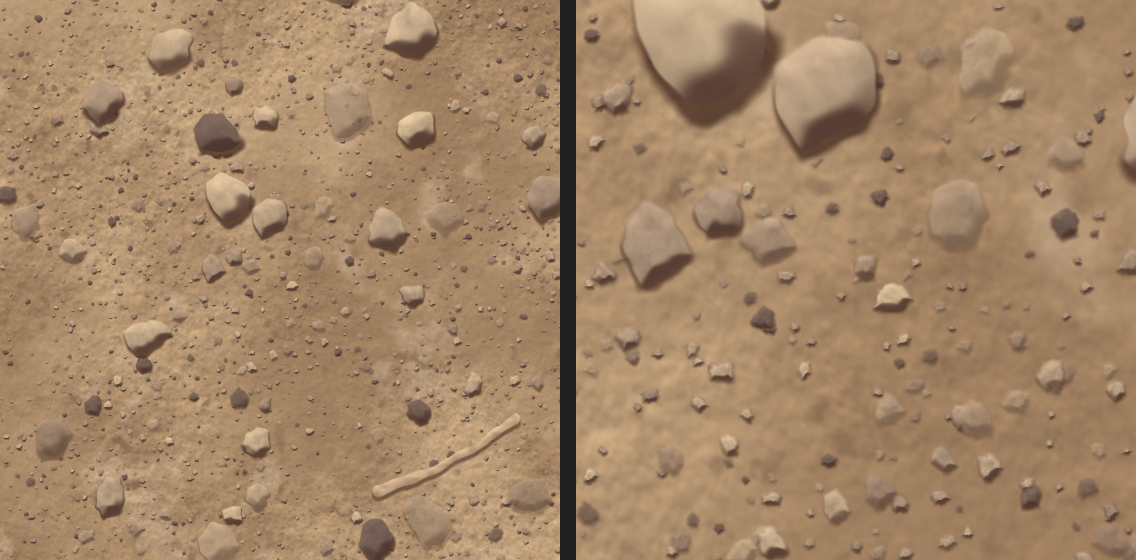
Left: the whole. Right: its middle third, enlarged.
Write a WebGL 2 fragment shader that draws this texture.

```glsl
#version 300 es
precision highp float;

uniform vec2 u_resolution;
out vec4 fragColor;

vec2 hash22(vec2 p) {
  vec3 q = fract(p.xyx * vec3(0.1031, 0.1030, 0.0973));
  q += dot(q, q.yzx + 33.33);
  return fract((q.xx + q.yz) * q.zy);
}

float noise(vec2 p) {
  vec2 i = floor(p), f = fract(p);
  f = f * f * (3.0 - 2.0 * f);
  float bottom = mix(hash22(i).x, hash22(i + vec2(1, 0)).x, f.x);
  float top = mix(hash22(i + vec2(0, 1)).x, hash22(i + vec2(1, 1)).x, f.x);
  return mix(bottom, top, f.y);
}

float fbm(vec2 p) {
  float sum = 0.0, amplitude = 0.5;
  for (int i = 0; i < 4; i++) {
    sum += amplitude * noise(p);
    p = mat2(1.6, 1.2, -1.2, 1.6) * p + 17.3;
    amplitude *= 0.5;
  }
  return sum;
}

// Rounded polygon of unit size: facet tilt in xy, edge distance in z
vec3 stoneShape(vec2 p, vec2 seed) {
  float axisAngle = 6.283 * hash22(seed + 5.1).x;
  vec2 axis = vec2(cos(axisAngle), sin(axisAngle));
  float stretch = 0.5 * hash22(seed + 8.7).y;
  vec2 tilt = vec2(0);
  float total = 0.0;
  for (int i = 0; i < 7; i++) {
    vec2 h = hash22(seed + float(i) * 1.37);
    float angle = (float(i) + 0.8 * h.x) * 0.8976;
    vec2 normal = vec2(cos(angle), sin(angle));
    float reach = 0.65 + 0.3 * h.y + stretch * abs(dot(normal, axis));
    float weight = exp(12.0 * (dot(p, normal) - reach));
    tilt += normal * weight;
    total += weight;
  }
  return vec3(tilt / (total + 0.006), log(total) / 12.0);
}

// Lays one size class of stones over the colour
void scatter(vec2 p, float cells, float share, vec2 radii, float soft, inout vec3 color) {
  vec2 home = floor(p * cells);
  for (int k = 0; k < 9; k++) {
    vec2 cell = home + vec2(k % 3 - 1, k / 3 - 1);
    vec2 seed = cell + cells * 3.7;
    vec2 pick = hash22(seed + 41.3), look = hash22(seed + 73.9);
    float patchy = 0.45 + 1.1 * noise(cell / cells * 5.0 + cells);
    if (pick.x > share * patchy) continue;
    float radius = mix(radii.x, radii.y, pick.y * pick.y);
    vec2 q = (p - (cell + 0.1 + 0.8 * hash22(seed)) / cells) / radius;
    if (dot(q, q) > 6.0) continue;
    q += 0.22 * (vec2(noise(q * 2.5 + seed), noise(q * 2.5 + seed + 31.0)) - 0.5);

    // Contact shadow under the lower edge
    float blur = soft / radius;
    float buried = smoothstep(0.35, 0.75, look.x);
    float shade = stoneShape(q + vec2(-0.04, 0.2), seed).z;
    float shadow = 1.0 - smoothstep(-blur, blur + 0.1, shade);
    color = mix(color, vec3(0.29, 0.19, 0.14), shadow * mix(0.8, 0.3, buried));

    // Faceted body, lit from above
    vec3 body = stoneShape(q, seed);
    float light = dot(body.xy, vec2(-0.3, 0.95));
    vec3 tone = mix(vec3(0.58, 0.48, 0.41), vec3(0.77, 0.67, 0.54), look.y);
    tone = mix(tone, vec3(0.44, 0.36, 0.32), step(look.y, 0.16));
    tone *= 1.0 + 0.16 * light + 0.3 * (fbm(q * 2.3 + seed) - 0.47);
    float darkFace = smoothstep(0.1, 0.85, -light) * mix(0.85, 0.4, buried);
    tone = mix(tone, vec3(0.30, 0.20, 0.17), darkFace);
    float cover = 1.0 - smoothstep(-blur, blur, body.z);
    color = mix(color, tone, cover * mix(1.0, 0.65, buried));
  }
}

// Thin bent stick with a shaded underside
void layTwig(vec2 p, float soft, inout vec3 color) {
  float t = clamp((p.x - 0.675) / 0.245, 0.0, 1.0);
  float bend = 0.125 + 0.125 * pow(t, 1.35) + 0.012 * (noise(vec2(t * 7.0, 3.0)) - 0.5);
  vec2 offset = p - vec2(0.675 + 0.245 * t, bend);
  offset.y *= 0.88;
  float width = 0.006 + 0.004 * noise(vec2(t * 11.0, 9.0));
  float shadow = length(offset + vec2(0.0, 0.006)) - width;
  color = mix(color, vec3(0.38, 0.27, 0.20), 0.75 * (1.0 - smoothstep(-soft, soft * 2.0, shadow)));
  vec3 bark = vec3(0.76, 0.64, 0.51) * (1.0 + 0.13 * offset.y / width);
  bark *= 0.9 + 0.2 * noise(p * vec2(70.0, 160.0));
  color = mix(color, bark, 1.0 - smoothstep(-soft, soft, length(offset) - width));
}

void main() {
  vec2 p = gl_FragCoord.xy / u_resolution.y;
  float soft = max(0.0016, 1.0 / u_resolution.y);

  // Sandy soil with broad stains and dusty patches
  vec3 color = mix(vec3(0.62, 0.495, 0.37), vec3(0.755, 0.63, 0.485), smoothstep(0.2, 0.75, fbm(p * 5.0 + 3.0)));
  color = mix(color, vec3(0.78, 0.67, 0.55), 0.55 * smoothstep(0.56, 0.75, fbm(p * 13.0 + 40.0)));

  // Crumbly relief, stronger in rough patches
  float rough = mix(0.5, 1.2, smoothstep(0.3, 0.65, fbm(p * 4.0 + 60.0)));
  vec2 toLight = vec2(-0.0015, 0.004);
  float relief = fbm(p * 48.0) - fbm((p + toLight) * 48.0);
  float grain = noise(p * 150.0) + noise(p * 230.0 + 9.0) - 1.0;
  color *= 1.0 + rough * (0.55 * relief + 0.065 * grain);
  float pits = smoothstep(0.62, 0.8, fbm(p * 38.0 + 90.0));
  color = mix(color, vec3(0.46, 0.35, 0.27), 0.5 * rough * pits);

  // Grit, pebbles and stones
  scatter(p, 75.0, 0.28, vec2(0.002, 0.0045), soft, color);
  scatter(p, 34.0, 0.22, vec2(0.004, 0.009), soft, color);
  scatter(p, 15.0, 0.26, vec2(0.009, 0.018), soft, color);
  layTwig(p, soft, color);
  scatter(p, 7.0, 0.42, vec2(0.022, 0.048), soft, color);

  fragColor = vec4(color, 1.0);
}
```
